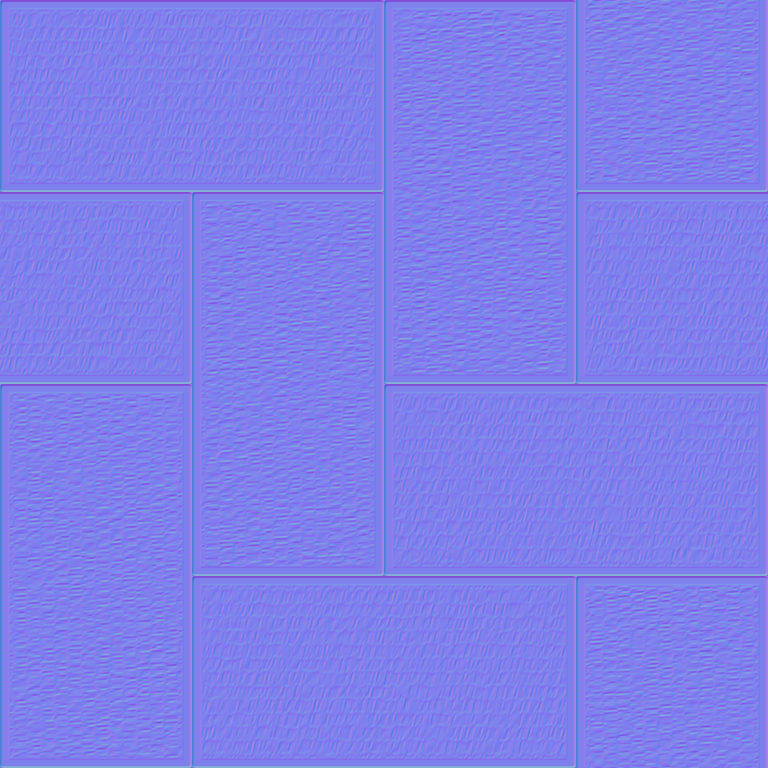
Give the GLSL for this texture map, as a Shadertoy shader.

```glsl
float hash(vec2 p) {
    vec3 q = fract(p.xyx * 0.1031);
    q += dot(q, q.yzx + 33.33);
    return fract((q.x + q.y) * q.z);
}

float noise(vec2 p) {
    vec2 i = floor(p), f = fract(p);
    f = f * f * (3.0 - 2.0 * f);
    return mix(mix(hash(i), hash(i + vec2(1, 0)), f.x),
               mix(hash(i + vec2(0, 1)), hash(i + vec2(1, 1)), f.x), f.y);
}

// Rows of fine slanted strands; x follows the long side of the mat
float weave(vec2 p, float seed, bool upright) {
    float y = p.y * 14.0 + 0.25 * (noise(vec2(p.x * 40.0, p.y * 14.0 + seed)) - 0.5);
    float row = floor(y), across = fract(y);
    float bulge = smoothstep(0.0, 0.2, across) * smoothstep(1.0, 0.8, across);
    float shift = 31.0 * hash(vec2(row, seed));
    float slant = upright ? 0.4 : 1.5;
    float strand = noise(vec2(p.x * 94.0 - across * slant + shift, row * 7.0 + across * 1.6 + seed)) - 0.5;
    return upright ? 0.0002 * bulge + 0.0036 * strand * mix(0.4, 1.0, bulge)
                   : 0.0005 * bulge + 0.0028 * strand * mix(0.25, 1.0, bulge);
}

// Bevelled mat with a flat rim around a sunken woven panel
float matHeight(vec2 p, vec2 size, float seed) {
    bool upright = size.y > size.x;
    vec2 q = abs(p - 0.5 * size) - 0.5 * size + 0.02;
    float inset = 0.02 - length(max(q, 0.0)) - min(max(q.x, q.y), 0.0);
    float bevel = 0.0045 * smoothstep(0.0, 0.009, inset);
    float panel = 0.0013 * smoothstep(0.041, 0.05, inset);
    return bevel - panel + smoothstep(0.046, 0.06, inset) * weave(upright ? p.yx : p, seed, upright);
}

void mainImage(out vec4 fragColor, in vec2 fragCoord) {
    vec2 p = 4.0 * fragCoord / iResolution.xy;
    vec2 cell = floor(p);

    // Herringbone: each row steps one cell; phases 0,1 lie flat and 2,3 stand upright
    float phase = mod(cell.x - cell.y + 3.0, 4.0);
    bool upright = phase > 1.5;
    vec2 size = upright ? vec2(1, 2) : vec2(2, 1);
    vec2 offset = upright ? vec2(0, 3.0 - phase) : vec2(phase, 0);
    vec2 local = fract(p) + offset;
    float seed = floor(97.0 * hash(mod(cell - offset, 4.0) + 5.0));

    // Slope to tangent-space normal, green pointing down the canvas
    vec2 e = vec2(0.004, 0);
    vec2 slope = vec2(matHeight(local + e.xy, size, seed) - matHeight(local - e.xy, size, seed),
                      matHeight(local + e.yx, size, seed) - matHeight(local - e.yx, size, seed)) / (2.0 * e.x);
    vec3 normal = normalize(vec3(-slope.x, slope.y, 1.0));

    // Blue falls off faster than the true normal to deepen the seams
    fragColor = vec4(0.5 + 0.5 * normal.xy, 0.5 + 0.43 * pow(normal.z, 3.0), 1.0);
}
```
